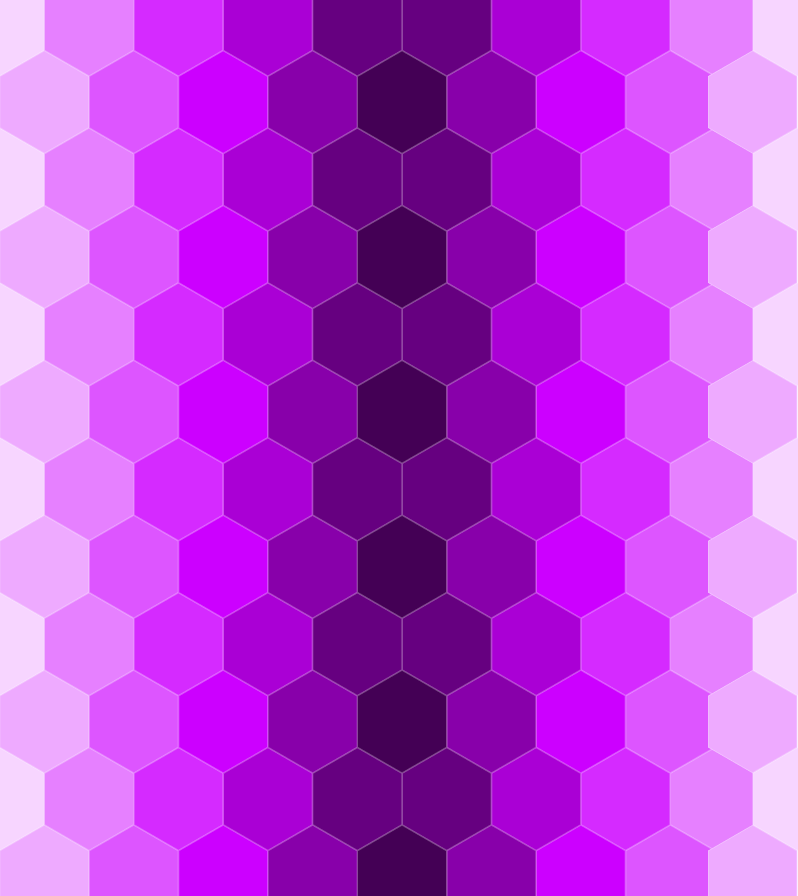
Reproduce this pattern procedurally as a Shadertoy shader.

```glsl
// A honeycomb shaded in purple: dark along a central spine, paler to each side.
// Each point finds its nearest hexagon centre; the count of half columns from
// the spine sets the tone, and thin pale seams separate the cells.

const float PITCH = 0.0998;                 // hexagon width, in canvas heights
const vec2 SPINE = vec2(0.4487, 0.0218);    // centre of the lowest dark cell
const vec3 VIOLET = vec3(0.8, 0.0, 1.0);    // pure tone at PURE_STEP
const float PURE_STEP = 4.0;                // half columns from spine to pure tone
const float TONE_STEPS = 6.0;               // steps from pure tone to black or white
const float LAST_COLUMN = 3.75;             // cells beyond this overlap leftwards
const float OVERLAP = 0.08;                 // that overlap, in hexagon widths
const float SEAM_WIDTH = 0.0018;            // in canvas heights
const float SEAM_ALPHA = 0.28;
const int SAMPLES = 3;                      // antialiasing grid per axis

// Nearest centre in a lattice of unit-width, pointy-topped hexagons.
vec2 hexCentre(vec2 p) {
    const vec2 period = vec2(1.0, 1.7320508);
    vec2 a = floor(p / period + 0.5) * period;
    vec2 b = (floor(p / period) + 0.5) * period;
    vec2 da = p - a, db = p - b;
    return dot(da, da) < dot(db, db) ? a : b;
}

// Distance inward from the border of a unit-width hexagon.
float hexInset(vec2 p) {
    p = abs(p);
    return 0.5 - max(p.x, dot(p, vec2(0.5, 0.8660254)));
}

// Black to violet to white, by half columns from the spine.
vec3 tone(float halfColumns) {
    float t = (halfColumns - PURE_STEP) / TONE_STEPS;
    return mix(VIOLET * (1.0 + min(t, 0.0)), vec3(1.0), max(t, 0.0));
}

vec3 honeycomb(vec2 uv) {
    vec2 p = (uv - SPINE) / PITCH;

    // The rightmost column lies slightly over its neighbour.
    vec2 shifted = p + vec2(OVERLAP, 0.0);
    if (hexCentre(shifted).x > LAST_COLUMN) p = shifted;

    vec2 centre = hexCentre(p);
    vec3 color = tone(floor(abs(centre.x) * 2.0 + 0.5));
    float inset = hexInset(p - centre) * PITCH;
    float seam = 1.0 - step(0.5 * SEAM_WIDTH, inset);
    return mix(color, vec3(1.0), SEAM_ALPHA * seam);
}

void mainImage(out vec4 fragColor, in vec2 fragCoord) {
    // Average a small grid of samples to smooth every edge.
    vec3 sum = vec3(0.0);
    for (int j = 0; j < SAMPLES; j++) {
        for (int i = 0; i < SAMPLES; i++) {
            vec2 offset = (vec2(i, j) + 0.5) / float(SAMPLES) - 0.5;
            sum += honeycomb((fragCoord + offset) / iResolution.y);
        }
    }
    fragColor = vec4(sum / float(SAMPLES * SAMPLES), 1.0);
}
```
